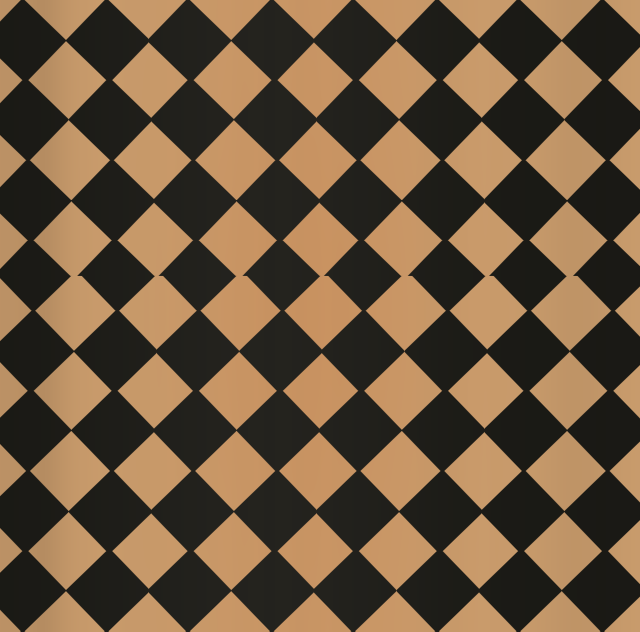
This pattern is drawn by a Shadertoy shader. Its source:

```glsl
// Tan diamonds on near-black, leaning rows mirrored across a seam, softly shaded
#define PITCH vec2(0.1291, 0.1252)     // spacing of columns and rows
#define FIRST_X 0.1010                 // centre of the first full column
#define LEAN 0.0333                    // sideways drift per unit of height
#define RADIUS 0.0626                  // half diagonal of the largest diamond
#define SHRINK vec2(0.0020, 0.0017)    // loss on odd columns, odd rows
#define SEAM 0.431                     // seam, measured from the top
#define SPAN 0.9863                    // height that the lower part mirrors
#define TAN vec3(0.785, 0.608, 0.422)
#define TAN_WARM vec3(0.785, 0.572, 0.378)
#define INK vec3(0.100, 0.098, 0.080)
#define INK_LIT vec3(0.140, 0.136, 0.118)
#define WEAR 0.012                     // strength of the faint streaks

float hash(float n) {
    return fract(sin(n * 127.1) * 43758.5453);
}

float noise(float x) {
    float i = floor(x);
    return mix(hash(i), hash(i + 1.0), smoothstep(0.0, 1.0, x - i));
}

float bell(float x, float centre, float width) {
    float d = (x - centre) / width;
    return exp(-d * d);
}

// Signed distance to the nearest diamond of a leaning grid
float diamonds(vec2 p) {
    p.x -= FIRST_X + LEAN * p.y;
    vec2 cell = round(p / PITCH);
    vec2 d = abs(p - cell * PITCH);
    float radius = RADIUS - dot(SHRINK, mod(cell, 2.0));
    return (d.x + d.y - radius) * 0.70711;
}

float coverage(vec2 p, float pixel) {
    return 1.0 - smoothstep(-0.7 * pixel, 0.7 * pixel, diamonds(p));
}

void mainImage(out vec4 fragColor, in vec2 fragCoord) {
    // Canvas widths, y downwards from the top
    float pixel = 1.0 / iResolution.x;
    vec2 p = vec2(fragCoord.x, iResolution.y - fragCoord.y) * pixel;

    // Upper grid and its mirrored continuation meet at the seam
    float upper = coverage(p, pixel);
    float lower = coverage(vec2(p.x, SPAN - p.y), pixel);
    float below = smoothstep(SEAM - 0.5 * pixel, SEAM + 0.5 * pixel, p.y);
    float mask = mix(upper, lower, below);

    // Warm centre, darker upright bands near both sides
    float glow = bell(p.x, 0.48, 0.20) * mix(0.65, 1.0, bell(p.y, 0.49, 0.30));
    float bands = 0.09 * bell(p.x, 0.065, 0.040)
                + 0.05 * bell(p.x, 0.0, 0.035)
                + 0.05 * bell(p.x, 0.90, 0.055);
    float streak = WEAR * (noise(p.x * 45.0) - 0.5);

    vec3 light = mix(TAN, TAN_WARM, glow) * (1.0 - bands + streak);
    vec3 dark = mix(INK, INK_LIT, bell(p.x, 0.42, 0.27)) * (1.0 + 2.0 * streak);
    fragColor = vec4(mix(dark, light, mask), 1.0);
}
```
